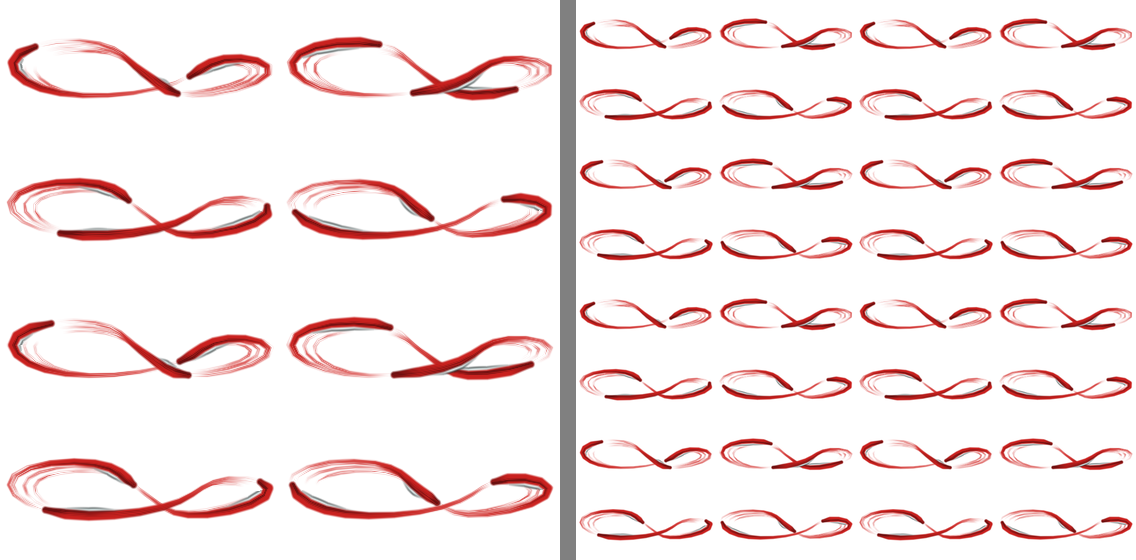
Left, the tile; right, the same tile 2 across and 2 down.
Give the GLSL for this pattern, as a WebGL 2 fragment shader.

```glsl
#version 300 es
precision highp float;
// Two by four grid of red brushed figure-eight ribbons, each turned to a new phase.
uniform vec2 u_resolution;
out vec4 fragColor;

const float TAU = 6.28319;
const vec2 GRID = vec2(2.0, 4.0);
const int COMETS = 3;
const int SEGMENTS = 12;
const float TAIL = TAU / 3.0;
const vec3 HAIR_SHRINK = vec3(-0.07, 0.2, 0.38);
const vec3 PAPER = vec3(1.0);
const vec3 RED = vec3(0.79, 0.13, 0.12);
const vec3 ROSE = vec3(0.85, 0.30, 0.29);
const vec3 MAROON = vec3(0.42, 0.06, 0.06);
const vec3 SHADOW = vec3(0.16, 0.20, 0.20);
const vec3 GLINT = vec3(0.90, 0.96, 0.96);

vec2 gradient(vec2 cell) {
  float angle = TAU * fract(sin(dot(cell, vec2(127.1, 311.7))) * 4375.85);
  return vec2(cos(angle), sin(angle));
}

float gradientNoise(vec2 p) {
  vec2 i = floor(p), f = fract(p);
  vec2 w = f * f * (3.0 - 2.0 * f);
  vec2 e = vec2(0.0, 1.0);
  float low = mix(dot(gradient(i), f), dot(gradient(i + e.yx), f - e.yx), w.x);
  float high = mix(dot(gradient(i + e), f - e), dot(gradient(i + 1.0), f - 1.0), w.x);
  return mix(low, high, w.y);
}

vec2 rotate(vec2 a, vec2 b) {
  return vec2(a.x * b.x - a.y * b.y, a.x * b.y + a.y * b.x);
}

// Point on the closed ribbon for a unit direction, as a sum of harmonics.
vec2 ribbon(vec2 z) {
  vec2 z2 = rotate(z, z), z3 = rotate(z2, z), z4 = rotate(z2, z2), z5 = rotate(z3, z2);
  return vec2(0.511, 0.240)
    + mat2(-0.369, 0.033, 0.068, 0.016) * z
    + mat2(0.016, 0.052, 0.079, 0.056) * z2
    + mat2(-0.032, 0.002, 0.046, -0.010) * z3
    + mat2(0.013, 0.006, -0.004, 0.004) * z4
    + vec2(dot(vec2(-0.013, 0.010), z5), 0.0);
}

float band(float offset, float halfWidth, float feather) {
  return 1.0 - smoothstep(halfWidth - feather, halfWidth + feather, abs(offset));
}

// Walks back from the head: signed body distance and share, hair distances and shares.
void traceComet(vec2 p, float head, out vec2 body, out vec3 hairGap, out vec3 hairShare) {
  float stride = 1.0 / float(SEGMENTS);
  vec2 turn = vec2(cos(stride * TAIL), -sin(stride * TAIL));
  vec2 z = vec2(cos(head), sin(head)), a = vec2(0.0);
  vec3 ax = vec3(0.0), ay = vec3(0.0), nearestHair = vec3(9.0);
  float nearest = 9.0;
  body = vec2(9.0, 0.0);
  hairShare = vec3(0.0);
  for (int i = 0; i <= SEGMENTS; i++) {
    vec2 b = ribbon(z);
    // Hairs lie on copies of the ribbon pulled towards the middle of each lobe.
    vec2 lobe = mix(vec2(0.79, 0.235), vec2(0.27, 0.255), 0.5 + 0.5 * z.x);
    vec2 pull = (lobe - b) * z.x * z.x;
    vec3 bx = b.x + pull.x * HAIR_SHRINK, by = b.y + pull.y * HAIR_SHRINK;
    if (i > 0) {
      float start = float(i - 1);
      vec2 ab = b - a, ap = p - a;
      float h = clamp(dot(ap, ab) / dot(ab, ab), 0.0, 1.0);
      vec2 gap = ap - ab * h;
      if (dot(gap, gap) < nearest) {
        nearest = dot(gap, gap);
        float side = ab.x * ap.y < ab.y * ap.x ? -1.0 : 1.0;
        body = vec2(side * sqrt(nearest), (start + h) * stride);
      }
      vec3 dx = bx - ax, dy = by - ay, px = p.x - ax, py = p.y - ay;
      vec3 t = clamp((px * dx + py * dy) / (dx * dx + dy * dy), 0.0, 1.0);
      px -= dx * t;
      py -= dy * t;
      vec3 square = px * px + py * py;
      hairShare = mix(hairShare, (start + t) * stride, step(square, nearestHair));
      nearestHair = min(nearestHair, square);
    }
    a = b;
    ax = bx;
    ay = by;
    z = rotate(z, turn);
  }
  hairGap = sqrt(nearestHair);
}

// One comet: loose hairs, a glint with its shadow, then the solid body.
vec3 paintComet(vec3 color, vec2 p, float head, float seed, float feather) {
  vec2 body;
  vec3 hairGap, hairShare;
  traceComet(p, head, body, hairGap, hairShare);
  for (int k = 0; k < 3; k++) {
    float u = hairShare[k];
    float fade = smoothstep(0.16, 0.42, u) * (1.0 - smoothstep(0.78, 1.0, u));
    float ink = band(hairGap[k], 0.005, feather) * fade;
    if (ink > 0.01) {
      float dry = gradientNoise(vec2(u * 7.0 + seed, hairGap[k] * 160.0 + float(k) * 9.0));
      color = mix(color, ROSE, ink * clamp(0.55 + 1.3 * dry, 0.0, 0.9));
    }
  }
  float u = body.y, gap = abs(body.x);
  if (gap > 0.05) return color;
  float facing = cos(head - u * TAIL);
  float halfWidth = mix(0.018, 0.007, smoothstep(0.05, 0.75, u));
  halfWidth *= mix(0.65, 1.0, smoothstep(0.0, 0.09, u));
  float lens = sin(0.5 * TAU * clamp((u - 0.04) / 0.34, 0.0, 1.0));
  lens *= smoothstep(0.0, 0.3, sign(body.x) * facing);
  color = mix(color, SHADOW, 0.85 * lens * band(gap - halfWidth, 0.013 * lens, feather));
  color = mix(color, GLINT, lens * band(gap - halfWidth, 0.008 * lens, feather));

  float bristle = gradientNoise(vec2(u * 9.0 + seed, body.x * 240.0));
  float inward = body.x / halfWidth * facing;
  float core = band(inward - 0.3 + 0.3 * bristle, 0.2, 0.3) * (1.0 - smoothstep(0.2, 0.7, u));
  vec3 paint = mix(RED, ROSE, smoothstep(0.4, 0.9, u));
  paint = mix(paint, MAROON, clamp(core + 0.6 * (1.0 - smoothstep(0.0, 0.1, u)), 0.0, 1.0));
  float wear = 1.0 - smoothstep(0.5, 0.98, u + 0.3 * bristle * smoothstep(0.2, 0.6, u));
  return mix(color, paint, wear * band(gap, halfWidth, feather));
}

void main() {
  vec2 grid = gl_FragCoord.xy / u_resolution * GRID;
  vec2 cell = floor(grid), p = fract(grid) * vec2(1.0, 0.5);
  vec3 color = PAPER;
  if (abs(p.y - 0.252) < 0.13 && abs(p.x - 0.5) < 0.49) {
    float row = GRID.y - 1.0 - cell.y;
    float phase = cell.x + 2.0 * mod(row, 2.0) + 0.25 * floor(row / 2.0);
    float feather = max(0.005, 1.4 / u_resolution.x);
    for (int c = 0; c < COMETS; c++) {
      float head = TAU * phase / 12.0 + TAIL * float(c);
      color = paintComet(color, p, head, phase * 5.0 + float(c) * 3.0, feather);
    }
  }
  fragColor = vec4(color, 1.0);
}
```
